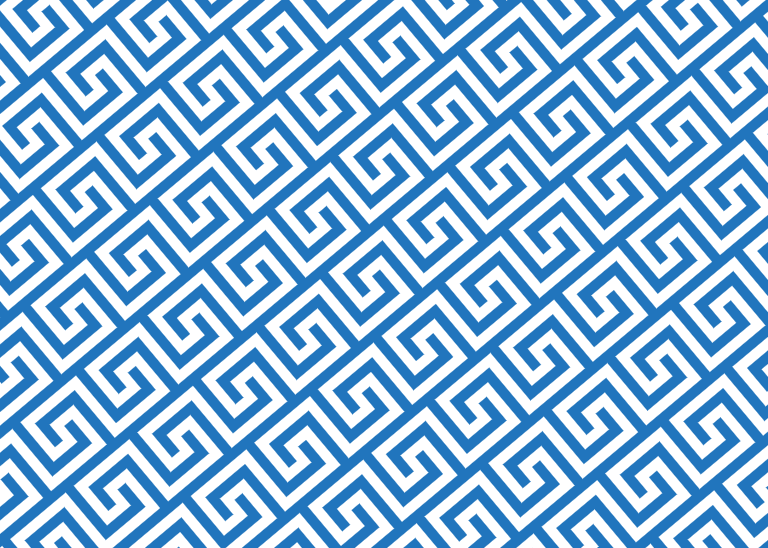
This pattern is drawn by a WebGL 2 fragment shader. Its source:

```glsl
#version 300 es
precision highp float;
// Tilted Greek key: rows of white interlocking square spirals on blue.

uniform vec2 u_resolution;
out vec4 fragColor;

const vec3 BLUE = vec3(0.13, 0.46, 0.74);
const vec3 WHITE = vec3(1.0);

const float PERIOD = 0.1081;                 // side of one repeat, in canvas widths
const float TILT = 0.698;                    // angle of the rows, in radians
const vec2 ANCHOR = vec2(0.4835, 0.3444);    // centre of one spiral, in canvas widths
const float CELL = 4.0;                      // line spacings per repeat
const float HALF_WIDTH = 0.25;               // half the line width, in spacings

// Half of the line, from the spiral centre outward; a half turn gives the rest.
const int CORNERS = 6;
const vec2 PATH[CORNERS] = vec2[](
    vec2(0.0, 0.0), vec2(0.0, 0.5), vec2(1.0, 0.5),
    vec2(1.0, -1.5), vec2(-2.0, -1.5), vec2(-2.0, 1.5));

vec2 rotate(vec2 p, float angle) {
    float c = cos(angle), s = sin(angle);
    return vec2(c * p.x + s * p.y, c * p.y - s * p.x);
}

// Distance to an axis-aligned stroke with square ends
float strokeDistance(vec2 p, vec2 a, vec2 b, float halfWidth) {
    vec2 d = abs(p - 0.5 * (a + b)) - 0.5 * abs(b - a) - halfWidth;
    return max(d.x, d.y);
}

// Distance to the double spiral, p measured from its centre
float keyDistance(vec2 p, float halfWidth) {
    float d = CELL;
    for (int i = 0; i < CORNERS - 1; i++) {
        d = min(d, strokeDistance(p, PATH[i], PATH[i + 1], halfWidth));
        d = min(d, strokeDistance(-p, PATH[i], PATH[i + 1], halfWidth));
    }
    return d;
}

// Fold the plane into square cells centred on the origin
vec2 repeatCell(vec2 p, float size) {
    return (fract(p / size + 0.5) - 0.5) * size;
}

void main() {
    float spacing = PERIOD / CELL;
    vec2 uv = gl_FragCoord.xy / u_resolution.x;
    vec2 p = rotate(uv - ANCHOR, TILT) / spacing;

    // Edge softened over about one pixel
    float pixel = 1.1 / (u_resolution.x * spacing);
    float d = keyDistance(repeatCell(p, CELL), HALF_WIDTH);
    float cover = clamp(0.5 - d / pixel, 0.0, 1.0);

    fragColor = vec4(mix(BLUE, WHITE, cover), 1.0);
}
```
